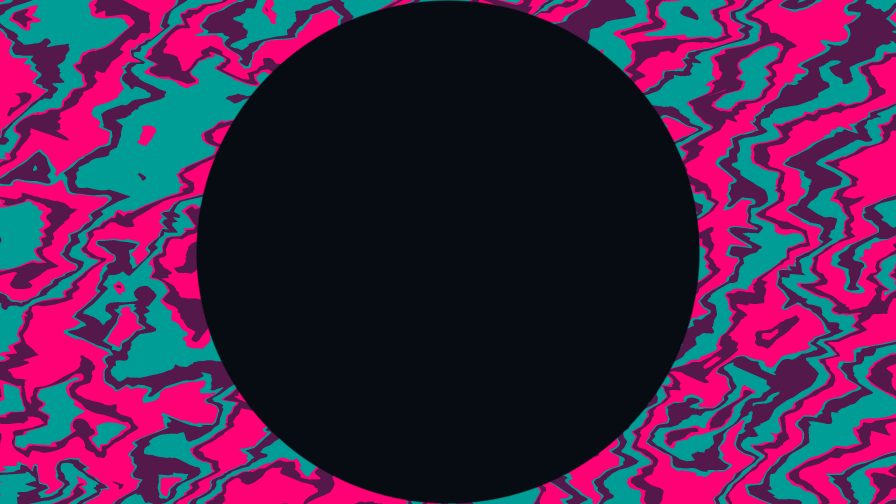
Write a WebGL 2 fragment shader that draws this background.

```glsl
#version 300 es
precision highp float;
// A dark disc over slanted, marbled ribbons of pink, plum and teal.
// A slanted ramp, wider on the left than on the right, is roughened by noise
// and folded by triangle waves, then cut into repeating inks with thin veins.

#define DISC_RADIUS 0.499
#define FOLD_FREQ 8.0
#define FOLD_AMP 0.046
#define FOLD_STEPS 4
#define SLANT 0.55
#define LEFT_RAMP vec2(3.25, 3.16)
#define RIGHT_RAMP vec2(5.2, -2.3)
#define CELLS vec2(7.5, 6.0)
#define ROUGHNESS 1.4
#define VEIN 0.045
#define SAMPLES 3

uniform vec2 u_resolution;
out vec4 fragColor;

const vec3 NIGHT = vec3(0.027, 0.045, 0.07);
const vec3 PINK = vec3(1.0, 0.0, 0.46);
const vec3 PLUM = vec3(0.335, 0.095, 0.295);
const vec3 TEAL = vec3(0.0, 0.61, 0.59);

float hash(vec2 cell) {
    vec3 h = fract(vec3(cell.xyx) * 0.1031);
    h += dot(h, h.yzx + 33.33);
    return fract((h.x + h.y) * h.z);
}

float noise(vec2 p) {
    vec2 cell = floor(p);
    vec2 f = fract(p);
    f = f * f * (3.0 - 2.0 * f);
    float low = mix(hash(cell), hash(cell + vec2(1, 0)), f.x);
    float high = mix(hash(cell + vec2(0, 1)), hash(cell + vec2(1, 1)), f.x);
    return mix(low, high, f.y);
}

// Triangle wave from -0.5 to 0.5 with period 1
float triangle(float x) {
    return 2.0 * abs(fract(x) - 0.5) - 0.5;
}

// Bend the plane into mostly sideways zigzags, each octave finer
vec2 foldPlane(vec2 p) {
    float freq = FOLD_FREQ;
    float amp = FOLD_AMP;
    for (int i = 0; i < FOLD_STEPS; i++) {
        float drift = 1.6 * noise(p * 4.0 + float(i) * 7.0 + 20.0);
        p.x += amp * triangle(p.y * freq + drift);
        p.y += 0.45 * amp * triangle(p.x * freq * 0.7 - drift);
        freq *= 1.8;
        amp *= 0.5;
    }
    return p;
}

// Centred noise with a finer second octave
float roughen(vec2 p) {
    return noise(p) - 0.5 + 0.55 * (noise(p * 2.2 + 11.0) - 0.5);
}

// Slanted ramp with noise, counted in colour cycles
float ribbonPhase(vec2 p) {
    vec2 q = foldPlane(p);
    q.x -= SLANT * q.y;
    vec2 ramp = p.x < 0.0 ? LEFT_RAMP : RIGHT_RAMP;
    return q.x * ramp.x + ramp.y + ROUGHNESS * roughen(q * CELLS + 40.0);
}

// One cycle: pink, teal vein, plum, teal, pink vein, plum
vec3 ink(float phase) {
    float band = fract(phase);
    if (band < 0.33) return PINK;
    if (band < 0.33 + VEIN) return TEAL;
    if (band < 0.54) return PLUM;
    if (band < 0.81) return TEAL;
    return band < 0.81 + VEIN ? PINK : PLUM;
}

void main() {
    float pixel = 1.0 / u_resolution.y;
    vec2 p = (gl_FragCoord.xy - 0.5 * u_resolution) * pixel;

    // Average a small grid of samples to smooth the ink edges
    vec3 color = vec3(0.0);
    for (int y = 0; y < SAMPLES; y++) {
        for (int x = 0; x < SAMPLES; x++) {
            vec2 offset = (vec2(x, y) + 0.5) / float(SAMPLES) - 0.5;
            color += ink(ribbonPhase(p + offset * pixel));
        }
    }
    color /= float(SAMPLES * SAMPLES);

    // Central disc
    float edge = length(p) - DISC_RADIUS;
    color = mix(NIGHT, color, smoothstep(-pixel, pixel, edge));
    fragColor = vec4(color, 1.0);
}
```
